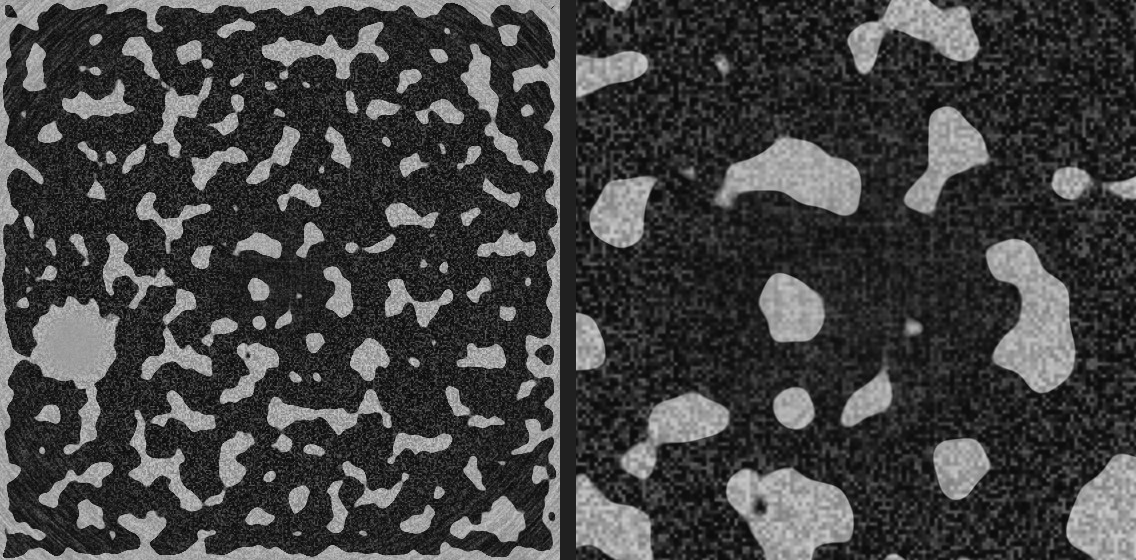
Left, the full canvas; right, a detail of the centre.
Reproduce this texture procedurally as a three.js fragment shader.

```glsl
// Grainy two-tone map of pale ragged islands on near-black ground with a pale rim.
varying vec2 vUv;

float hash(vec2 p) {
  vec3 q = fract(vec3(p.xyx) * 0.1031);
  q += dot(q, q.yzx + 33.33);
  return fract((q.x + q.y) * q.z);
}

// Smooth value noise, 0 to 1
float valueNoise(vec2 p) {
  vec2 i = floor(p), f = fract(p);
  f = f * f * (3.0 - 2.0 * f);
  return mix(mix(hash(i), hash(i + vec2(1.0, 0.0)), f.x),
             mix(hash(i + vec2(0.0, 1.0)), hash(i + 1.0), f.x), f.y);
}

float slope(vec2 cell, vec2 offset) {
  float angle = 6.2832 * hash(cell + 71.0);
  return dot(vec2(cos(angle), sin(angle)), offset);
}

// Gradient noise, centred on zero
float gradientNoise(vec2 p) {
  vec2 i = floor(p), f = fract(p);
  vec2 u = f * f * f * (f * (f * 6.0 - 15.0) + 10.0);
  vec2 e = vec2(1.0, 0.0);
  return mix(mix(slope(i, f), slope(i + e.xy, f - e.xy), u.x),
             mix(slope(i + e.yx, f - e.yx), slope(i + 1.0, f - 1.0), u.x), u.y);
}

// Adds one large island, ringed by a dark moat
float addIsland(float field, float dist, float radius, float ripple) {
  field -= 0.25 * (1.0 - smoothstep(radius, radius * 1.7, dist));
  return max(field, 0.19 + (radius - dist) * 12.0 + ripple * 0.3);
}

// Fine speckle: woven in the middle, drawn into arcs towards the corners
float speckle(vec2 uv) {
  vec2 c = uv - 0.5;
  float r = length(c);
  float grain = valueNoise(uv * 420.0);
  float weave = 0.5 * (valueNoise(uv * vec2(400.0, 50.0)) + valueNoise(uv * vec2(50.0, 400.0)));
  float arcs = valueNoise(vec2(r * 330.0, atan(c.y, c.x) * 22.0 + 90.0));
  grain = mix(grain, weave, 0.5 * (1.0 - smoothstep(0.04, 0.16, r)));
  return mix(grain, arcs, 0.55 * smoothstep(0.36, 0.62, r));
}

void main() {
  vec2 uv = vUv;

  // Island field: coarse shapes, finer raggedness, uneven density
  vec2 turned = mat2(0.8, 0.6, -0.6, 0.8) * uv;
  float ripple = gradientNoise(turned * 39.0 + 7.0);
  float field = gradientNoise(uv * 20.0 + 3.3) + 0.38 * ripple;
  field += 0.12 * gradientNoise(uv * 4.0 + 40.0);

  // Pale rim and the dark channel inside it
  vec2 side = min(uv, 1.0 - uv);
  float edge = min(side.x, side.y);
  float channel = (edge - 0.034) / 0.012;
  field += 1.2 * exp(-edge / 0.0095) - 0.18 * exp(-channel * channel);

  // Two big islands
  float bigDist = length(uv - vec2(0.135, 0.385));
  field = addIsland(field, bigDist, 0.076, ripple);
  field = addIsland(field, length(uv - vec2(0.9, 0.07)), 0.036, ripple);

  // Tones, with calmer speckle inside the biggest island
  float grain = speckle(uv);
  float calm = 0.8 * (1.0 - smoothstep(0.03, 0.08, bigDist));
  float pale = 0.64 + 0.31 * (grain - 0.5) * (1.0 - calm) - 0.03 * calm;
  float dark = 0.045 + 0.34 * grain * grain;
  float island = smoothstep(0.165, 0.215, field);
  gl_FragColor = vec4(vec3(mix(dark, pale, island)), 1.0);
}
```
